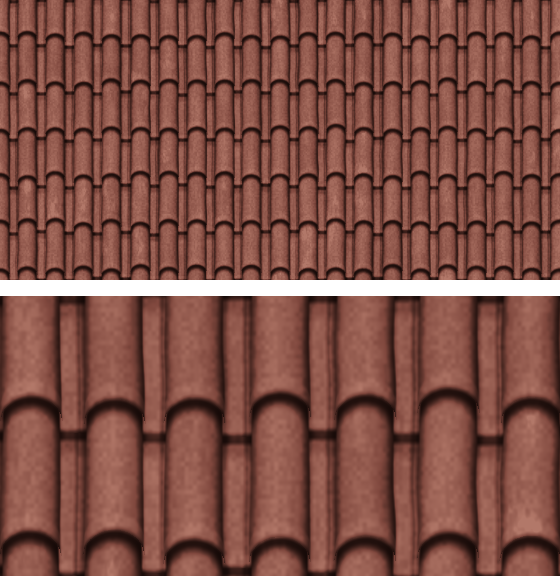
Top: the whole. Bottom: its middle third, enlarged.
A Shadertoy shader for this texture:

```glsl
// Clay roof of overlapping barrel tiles with flat pans between them.
// Each column finds its nearest arched tile end, shades a half cylinder,
// and is laid over a ribbed pan; hashes and noise vary tone, offset and wear.

#define COLUMNS 20.0
#define ROWS 6.0
#define ARCH_START 0.71    // height of the first arch crown, in rows from the top
#define ARCH_DROP 0.18     // fall of the arch from crown to sides
#define PAN_START 0.98     // height of the first pan end
#define HALF_WIDTH 0.36    // barrel half width, in columns
#define JITTER 0.11        // vertical unevenness of the tile ends
#define WEAR 0.30          // strength of stains and grain
#define SHADOW_CLAY vec3(0.075, 0.032, 0.024)
#define MID_CLAY vec3(0.50, 0.28, 0.24)
#define LIGHT_CLAY vec3(0.70, 0.47, 0.41)

float hash(vec2 p)
{
    vec3 q = fract(p.xyx * vec3(0.1031, 0.1030, 0.0973));
    q += dot(q, q.yzx + 33.33);
    return fract((q.x + q.y) * q.z);
}

float noise(vec2 p)
{
    vec2 i = floor(p), f = fract(p);
    f = f * f * (3.0 - 2.0 * f);
    return mix(mix(hash(i), hash(i + vec2(1, 0)), f.x),
               mix(hash(i + vec2(0, 1)), hash(i + vec2(1, 1)), f.x), f.y);
}

float fbm(vec2 p)
{
    float sum = 0.0, amp = 0.5;
    for (int i = 0; i < 4; i++) {
        sum += amp * noise(p);
        p = p * 2.03 + 17.3;
        amp *= 0.5;
    }
    return sum;
}

// Random value per tile, wrapping at the canvas borders
float tileHash(vec2 id, float seed)
{
    return hash(mod(id, vec2(COLUMNS, ROWS)) + seed);
}

// Soft line of the given half width
float line(float d, float halfWidth, float blur)
{
    return 1.0 - smoothstep(halfWidth, halfWidth + blur, abs(d));
}

// Clay colour for a shade from 0 (deep shadow) to 1 (highlight)
vec3 clay(float shade)
{
    vec3 low = mix(SHADOW_CLAY, MID_CLAY, clamp(shade * 2.0, 0.0, 1.0));
    return mix(low, LIGHT_CLAY, clamp(shade * 2.0 - 1.0, 0.0, 1.0));
}

// Flat pan between two barrels; g runs 0..1 from barrel centre to centre
float panShade(vec2 p, vec2 aa)
{
    float column = floor(p.x), g = fract(p.x);
    float y = p.y - PAN_START, n = round(y);
    float d = y - n - (tileHash(vec2(column, n), 31.0) - 0.5) * JITTER * 0.7;
    vec2 id = vec2(column, n - step(d, 0.0));

    float shade = 0.74 + 0.12 * (tileHash(id, 47.0) - 0.5);
    float rib = 0.575 + 0.03 * (tileHash(id, 53.0) - 0.5);
    shade -= 0.20 * smoothstep(rib - 0.02, rib + 0.03, g);
    shade -= 0.22 * line(g - rib, 0.004, 0.04);
    shade *= 0.45 + 0.55 * smoothstep(HALF_WIDTH - 0.03, HALF_WIDTH + 0.06, g);
    shade *= 1.0 - 0.6 * smoothstep(0.59, 0.68, g);

    // Lip and gap at the lower end, deepest next to the barrels
    float corner = smoothstep(0.04, 0.15, abs(g - 0.5));
    shade += 0.07 * line(d + 0.06, 0.01, 0.04);
    shade *= 1.0 - (0.72 + 0.2 * corner) * line(d - 0.02, 0.012, 0.05);
    return shade * (1.0 - 0.3 * line(d - 0.09, 0.02, 0.09));
}

void mainImage(out vec4 fragColor, in vec2 fragCoord)
{
    vec2 uv = fragCoord / iResolution.xy;
    vec2 p = vec2(uv.x * COLUMNS, (1.0 - uv.y) * ROWS);
    vec2 aa = vec2(COLUMNS, ROWS) / iResolution.xy;
    p.x += 0.03 * (noise(p * vec2(1.0, 3.0)) - 0.5);

    // Nearest arched end: d < 0 is the upper tile, d > 0 the one below it
    float column = round(p.x);
    float x = p.x - column - 0.06 * (tileHash(vec2(column, 0.0), 5.0) - 0.5);
    float bend = clamp(x / HALF_WIDTH, -1.0, 1.0);
    float y = p.y - ARCH_START - ARCH_DROP * (1.0 - sqrt(1.0 - bend * bend));
    float n = round(y);
    float d = y - n - (tileHash(vec2(column, n), 11.0) - 0.5) * JITTER;
    vec2 id = vec2(column, n - step(d, 0.0));

    // Half cylinder, slightly wider at its lower end and lit from the left
    float along = d > 0.0 ? d : 1.0 + d;
    float halfWidth = HALF_WIDTH - 0.025 * (1.0 - along);
    float q = x / halfWidth;
    float curve = max(0.0, 1.0 - (q + 0.15) * (q + 0.15) / 1.3);
    float barrel = mix(0.17, 0.79, curve) + 0.09 * (tileHash(id, 23.0) - 0.5);
    barrel *= 1.0 - 0.45 * smoothstep(0.7, 1.0, abs(q));
    barrel += 0.08 * line(d + 0.075, 0.015, 0.05);
    float scuff = smoothstep(0.54, 0.72, fbm(p * vec2(4.0, 3.0) + id * 7.0));
    barrel += 0.20 * scuff * step(0.72, tileHash(id, 61.0)) * curve;

    // Soft shadow beneath the arched end, wider down its steep sides
    float sideReach = 0.06 * bend * bend;
    float under = smoothstep(-0.04, 0.025, d);
    float fade = smoothstep(0.035, 0.15 + sideReach, d);
    barrel *= 1.0 - 0.92 * under * (1.0 - fade);

    float blur = 0.6 * aa.x + 0.012;
    float cover = 1.0 - smoothstep(halfWidth - blur, halfWidth + blur, abs(x));
    float shade = mix(panShade(p, aa), barrel, cover);

    // Weathering: broad stains, lengthwise streaks and fine grain
    float wear = 0.7 * (fbm(p * vec2(3.0, 4.0)) - 0.47);
    wear += 0.5 * (noise(p * vec2(14.0, 2.5)) - 0.5);
    wear += 0.8 * (noise(p * vec2(20.0, 30.0)) - 0.5);
    shade *= 1.0 + WEAR * wear;

    fragColor = vec4(clay(shade), 1.0);
}
```
